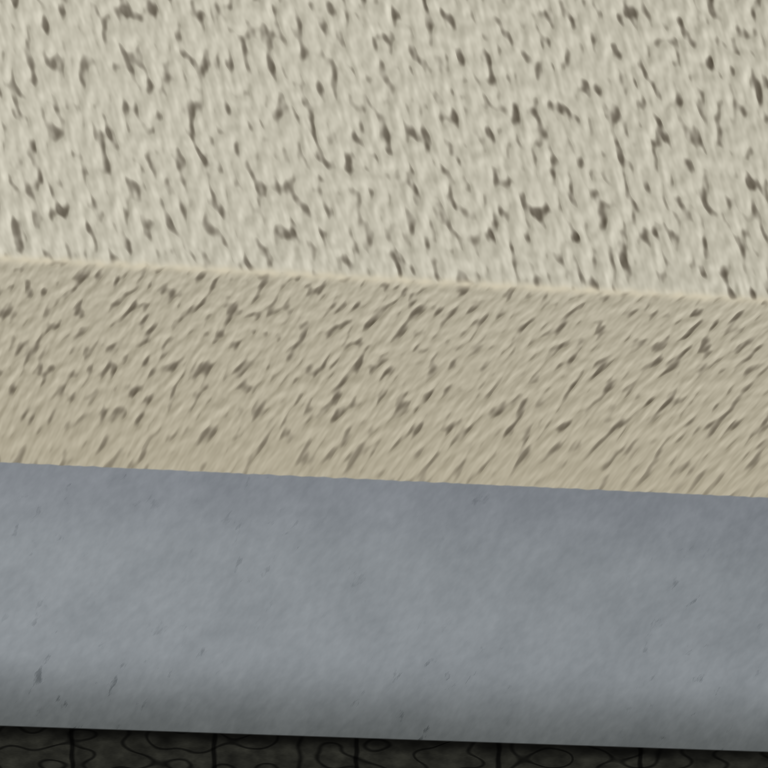
Reproduce this texture procedurally as a WebGL 1 fragment shader.

```glsl
precision highp float;
// A rough stucco wall with a bevelled lower band, above a smooth grey plinth
// and a dark strip of paving. Sloped lines split the layers; sheared gradient
// noise carves the slanted pits, and finer noise mottles the plinth.

#define RIDGE_ENDS vec2(0.664, 0.609)
#define BAND_ENDS vec2(0.398, 0.352)
#define PLINTH_ENDS vec2(0.055, 0.021)
#define UPPER_SCALE vec2(64.0, 31.0)
#define BAND_SCALE vec2(66.0, 46.0)
#define PIT_DEPTH 0.74
#define RELIEF 0.16
#define STONE_WIDTH 0.185
#define PLINTH_GRAIN 0.045

uniform vec2 u_resolution;

vec2 gradientAt(vec2 cell) {
    vec3 h = fract(cell.xyx * vec3(0.1031, 0.1030, 0.0973));
    h += dot(h, h.yzx + 33.33);
    float angle = 6.2832 * fract((h.x + h.y) * h.z);
    return vec2(cos(angle), sin(angle));
}

float gradientNoise(vec2 p) {
    vec2 i = floor(p), f = fract(p);
    vec2 w = f * f * f * (f * (f * 6.0 - 15.0) + 10.0);
    float a = dot(gradientAt(i), f);
    float b = dot(gradientAt(i + vec2(1.0, 0.0)), f - vec2(1.0, 0.0));
    float c = dot(gradientAt(i + vec2(0.0, 1.0)), f - vec2(0.0, 1.0));
    float d = dot(gradientAt(i + 1.0), f - 1.0);
    return mix(mix(a, b, w.x), mix(c, d, w.x), w.y);
}

float fbm(vec2 p) {
    float sum = 0.0, amp = 1.0;
    for (int i = 0; i < 4; i++) {
        sum += amp * gradientNoise(p);
        p = mat2(1.6, 1.2, -1.2, 1.6) * p + 17.3;
        amp *= 0.55;
    }
    return sum;
}

float pitField(vec2 q) {
    q += 0.3 * gradientNoise(q * 0.45 + 40.0);
    return gradientNoise(q) + 0.45 * gradientNoise(q * 1.9 + 11.7);
}

// Stucco colour from a base tint, pit coordinates and pit strength
vec3 stucco(vec3 base, vec2 q, float strength) {
    float depth = pitField(q);
    float slope = depth - pitField(q + vec2(0.22, -0.16));
    float pit = smoothstep(0.10, 0.60, depth) * strength;
    vec3 col = mix(base, vec3(0.34, 0.31, 0.265), pit * PIT_DEPTH);
    return col - slope * RELIEF * strength + 0.025 * gradientNoise(q * 3.7);
}

vec3 upperWall(vec2 p) {
    vec2 q = vec2(p.x + 0.27 * p.y, p.y) * UPPER_SCALE + 100.0;
    float patches = gradientNoise(p * 6.0 + 3.0);
    float strength = 0.87 + 0.13 * p.x + 0.22 * patches;
    vec3 base = vec3(0.755, 0.738, 0.672) + 0.02 * (0.5 - p.x);
    return stucco(base, q, strength);
}

vec3 lowerBand(vec2 p, float t) {
    float lean = 0.45 + 0.40 * p.x;
    vec2 q = vec2(p.x - lean * (p.y - 0.5), p.y + 0.05 * (1.0 - t) * (1.0 - t));
    float strength = 0.84 + 0.2 * gradientNoise(p * 7.0 + 8.0);
    strength *= mix(0.65, 1.0, smoothstep(0.0, 0.35, t));
    vec3 base = mix(vec3(0.685, 0.655, 0.573), vec3(0.70, 0.675, 0.60), t);
    return stucco(base, q * BAND_SCALE + 200.0, strength);
}

vec3 plinth(vec2 p, float t) {
    vec3 col = mix(vec3(0.35, 0.365, 0.365), vec3(0.535, 0.556, 0.572), smoothstep(-0.04, 0.32, t));
    col = mix(col, vec3(0.50, 0.518, 0.54), smoothstep(0.65, 1.0, t));
    col += 0.04 * (0.35 - p.x) * smoothstep(0.1, 0.5, t);
    vec2 q = vec2(p.x - 0.5 * p.y, p.y);
    col += PLINTH_GRAIN * (0.6 * fbm(q * 13.0) + 0.5 * fbm(q * vec2(85.0, 65.0)));
    float scuff = smoothstep(0.38, 0.85, fbm(q * vec2(48.0, 30.0) + 70.0));
    return col - 0.12 * scuff * smoothstep(-0.2, 0.5, gradientNoise(p * 5.0));
}

vec3 paving(vec2 p, float below) {
    float x = p.x - 0.094 + 0.003 * gradientNoise(p * 60.0);
    float joint = abs(fract(x / STONE_WIDTH + 0.5) - 0.5) * STONE_WIDTH;
    float shade = 0.15 + 0.06 * fbm(p * vec2(35.0, 60.0));
    float crack = abs(gradientNoise(p * vec2(18.0, 40.0) + 5.0));
    shade *= mix(0.5, 1.0, smoothstep(0.0, 0.09, crack));
    shade *= mix(0.35, 1.0, smoothstep(0.001, 0.005, joint));
    shade *= mix(0.35, 1.0, smoothstep(0.0, 0.022, below + 0.008 * gradientNoise(p * 30.0)));
    return shade * vec3(1.0, 1.0, 0.88);
}

void main() {
    vec2 p = gl_FragCoord.xy / u_resolution;
    float soft = 1.2 / u_resolution.y;
    float ridge = mix(RIDGE_ENDS.x, RIDGE_ENDS.y, p.x);
    float band = mix(BAND_ENDS.x, BAND_ENDS.y, p.x);
    float floorLine = mix(PLINTH_ENDS.x, PLINTH_ENDS.y, p.x);
    ridge += 0.003 * gradientNoise(vec2(p.x * 55.0, 2.0));
    band += 0.0015 * gradientNoise(vec2(p.x * 70.0, 9.0));

    // Layers from bottom to top
    vec3 col = paving(p, floorLine - p.y);
    vec3 grey = plinth(p, (p.y - floorLine) / (band - floorLine));
    col = mix(col, grey, smoothstep(-soft, soft, p.y - floorLine));
    vec3 bevel = lowerBand(p, (p.y - band) / (ridge - band));
    col = mix(col, bevel, smoothstep(-soft, soft, p.y - band));
    col = mix(col, upperWall(p), smoothstep(-0.003, 0.003, p.y - ridge));

    // Broken pale highlight on the ridge
    float glint = exp(-pow((p.y - ridge) / 0.0055, 2.0));
    glint *= 0.65 + 0.5 * gradientNoise(vec2(p.x * 75.0, p.y * 30.0));
    col = mix(col, vec3(0.83, 0.795, 0.70), clamp(glint, 0.0, 1.0));
    gl_FragColor = vec4(clamp(col, 0.0, 1.0), 1.0);
}
```
